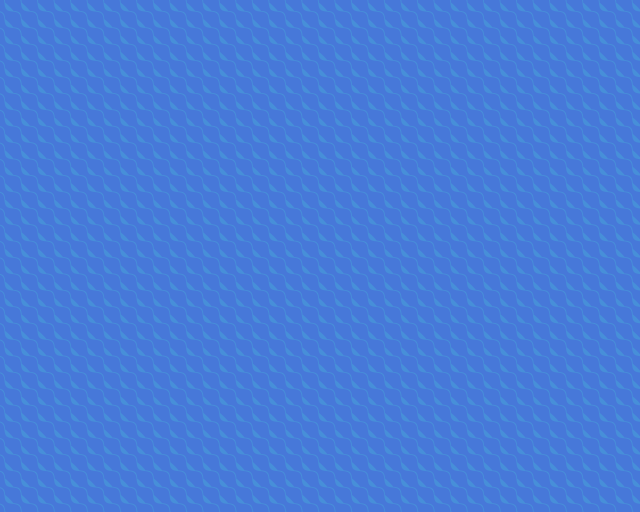
This pattern is drawn by a Shadertoy shader. Its source:

```glsl
#define REPEATS vec2(38.75, 31.2)
#define PHASE vec2(0.395, 0.58)
#define WAVE_AMPLITUDE 0.25
#define LINE_WIDTH 0.09
#define SWELL 0.27
#define BASE_COLOR vec3(0.28, 0.47, 0.85)
#define RIBBON_COLOR vec3(0.28, 0.56, 0.85)

const float TAU = 6.2831853;

// Coverage of the half plane beyond an edge, over one pixel footprint
float edgeCoverage(float offset, float footprint) {
    return clamp(0.5 + offset / footprint, 0.0, 1.0);
}

// Diagonal wavy ribbon: a hairline on crests, a pointed swell in troughs
float ribbonCoverage(vec2 cell, float pixel) {
    float across = cell.x - cell.y;
    float along = 0.5 * (cell.x + cell.y);

    // Neighbouring ribbons are offset by half a wave
    float index = floor(across + 0.2);
    float local = across - index;
    float angle = TAU * (along - 0.5 * index);

    float lower = WAVE_AMPLITUDE * (1.0 - cos(angle));
    float upper = lower + LINE_WIDTH + SWELL * max(cos(angle), 0.0);

    // Gradient length keeps the smoothing one pixel wide on steep parts
    float slope = TAU * WAVE_AMPLITUDE * sin(angle);
    float upperSlope = slope - TAU * SWELL * sin(angle) * step(0.0, cos(angle));
    float lowerFootprint = pixel * sqrt(2.0 + 0.5 * slope * slope);
    float upperFootprint = pixel * sqrt(2.0 + 0.5 * upperSlope * upperSlope);

    float inside = edgeCoverage(local - lower, lowerFootprint);
    float beyond = edgeCoverage(local - upper, upperFootprint);
    return max(inside - beyond, 0.0);
}

void mainImage(out vec4 fragColor, in vec2 fragCoord) {
    // Cell coordinates with y running downwards
    vec2 uv = fragCoord / iResolution.xy;
    vec2 cell = vec2(uv.x, 1.0 - uv.y) * REPEATS - PHASE;
    float pixel = REPEATS.y / iResolution.y;

    float ribbon = ribbonCoverage(cell, pixel);
    fragColor = vec4(mix(BASE_COLOR, RIBBON_COLOR, ribbon), 1.0);
}
```
